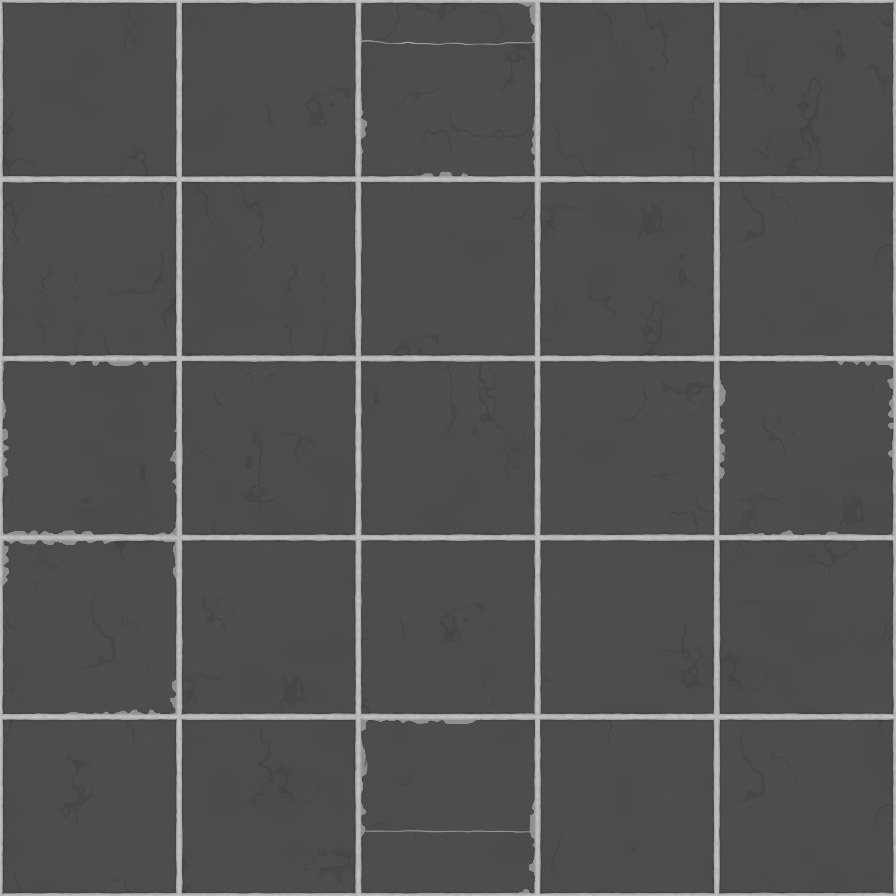
Reproduce this texture procedurally as a WebGL 2 fragment shader.

```glsl
#version 300 es
precision highp float;
// Dark grey square tiles with pale grout, chipped edges and hairline cracks.

#define TILES 5.0
#define GROUT_HALF 0.0165   // half joint width, in tile units
#define WOBBLE 0.007        // roughness of the tile edges
#define CHIP_DEPTH 0.032    // deepest chip on worn tiles
#define CRACK_HALF 0.0035   // half width of the pale cracks
#define MOTTLE 0.018        // tone variation of the glaze
#define TILE_COLOR vec3(0.298, 0.302, 0.296)
#define GROUT_LIGHT vec3(0.74)
#define GROUT_SIDE vec3(0.64)
#define CHIP_COLOR vec3(0.56)

uniform vec2 u_resolution;
out vec4 fragColor;

float hash(vec2 p) {
    return fract(sin(dot(p, vec2(127.1, 311.7))) * 43758.5453);
}

// Value noise that wraps after the given whole number of cells
float noise(vec2 p, vec2 period) {
    vec2 cell = floor(p), f = fract(p);
    f = f * f * (3.0 - 2.0 * f);
    vec2 a = mod(cell, period), b = mod(cell + 1.0, period);
    return mix(mix(hash(a), hash(vec2(b.x, a.y)), f.x),
               mix(hash(vec2(a.x, b.y)), hash(b), f.x), f.y);
}

float wrapNoise(vec2 uv, vec2 period) {
    return noise(uv * period, period);
}

// Tiles split by a pale crack: middle column, first and last row
bool isCracked(vec2 id) {
    return id.x == 2.0 && abs(id.y - 2.0) == 2.0;
}

// Tiles with chipped edges: the cracked ones and a group around the side seam
bool isWorn(vec2 id) {
    bool sideGroup = id.y == 2.0 && abs(id.x - 2.0) == 2.0;
    return isCracked(id) || sideGroup || id == vec2(0.0, 1.0);
}

// Faint, broken dark veins and soft clouds in the glaze
float glazeTone(vec2 uv, vec2 id) {
    vec2 q = uv + floor(vec2(hash(id), hash(id + 9.0)) * 40.0) / 40.0;
    float clouds = wrapNoise(q, vec2(14.0)) * 0.6 + wrapNoise(q, vec2(40.0)) * 0.4;
    float field = wrapNoise(q, vec2(32.0, 20.0)) + 0.25 * wrapNoise(q, vec2(110.0)) - 0.62;
    float vein = 1.0 - smoothstep(0.01, 0.055, abs(field));
    float patches = smoothstep(0.55, 0.8, wrapNoise(q + 0.37, vec2(22.0)));
    return (clouds - 0.5) * MOTTLE - 0.025 * vein * patches;
}

// Coverage of the nearly level crack across a tile
float crackLine(vec2 uv, vec2 f, vec2 id, float aa) {
    float level = id.y > 2.0 ? 0.755 : 0.36;
    float bend = 0.015 * (f.x - 0.6) * (f.x - 0.6) * (id.y > 2.0 ? 3.0 : 1.0);
    float jitter = (wrapNoise(uv, vec2(90.0)) - 0.5) * 0.012;
    float dist = abs(f.y - level - bend - jitter);
    return 1.0 - smoothstep(CRACK_HALF - aa * 0.5, CRACK_HALF + aa * 0.5, dist);
}

void main() {
    vec2 uv = gl_FragCoord.xy / u_resolution;
    vec2 id = mod(floor(uv * TILES), TILES);
    vec2 f = fract(uv * TILES);
    float aa = TILES / min(u_resolution.x, u_resolution.y);

    // Distance to the nearest joint centre, with rough edges
    vec2 side = 0.5 - abs(f - 0.5);
    float d = min(side.x, side.y);
    float rough = wrapNoise(uv, vec2(70.0)) * 0.6 + wrapNoise(uv, vec2(190.0)) * 0.4;
    float edge = d - GROUT_HALF - (rough - 0.5) * WOBBLE;

    // Tile face with a slight dark rim
    vec3 color = TILE_COLOR + glazeTone(uv, id);
    color -= 0.035 * (1.0 - smoothstep(0.0, 0.016, edge));

    // Pale cracks
    if (isCracked(id)) {
        float strength = 0.55 + 0.45 * wrapNoise(uv, vec2(60.0));
        color = mix(color, GROUT_SIDE, crackLine(uv, f, id, aa) * strength);
    }

    // Flaky chips eating into worn tiles
    if (isWorn(id)) {
        float zone = smoothstep(0.5, 0.68, wrapNoise(uv + 0.21, vec2(17.0)));
        float flake = smoothstep(0.2, 0.8, wrapNoise(uv, vec2(160.0)));
        float depth = CHIP_DEPTH * zone * flake * (side.x < side.y ? 1.0 : 0.75);
        float chip = 1.0 - smoothstep(-aa * 0.5, aa * 0.5, edge - depth);
        color = mix(color, CHIP_COLOR, chip * step(0.001, depth));
    }

    // Grout: bright middle, greyer sides, fine grain
    float grain = wrapNoise(uv, vec2(240.0)) - 0.5;
    vec3 grout = mix(GROUT_LIGHT, GROUT_SIDE, smoothstep(0.003, GROUT_HALF, d));
    grout += 0.05 * grain;
    color = mix(grout, color, smoothstep(-aa * 0.6, aa * 0.6, edge));

    fragColor = vec4(color, 1.0);
}
```
